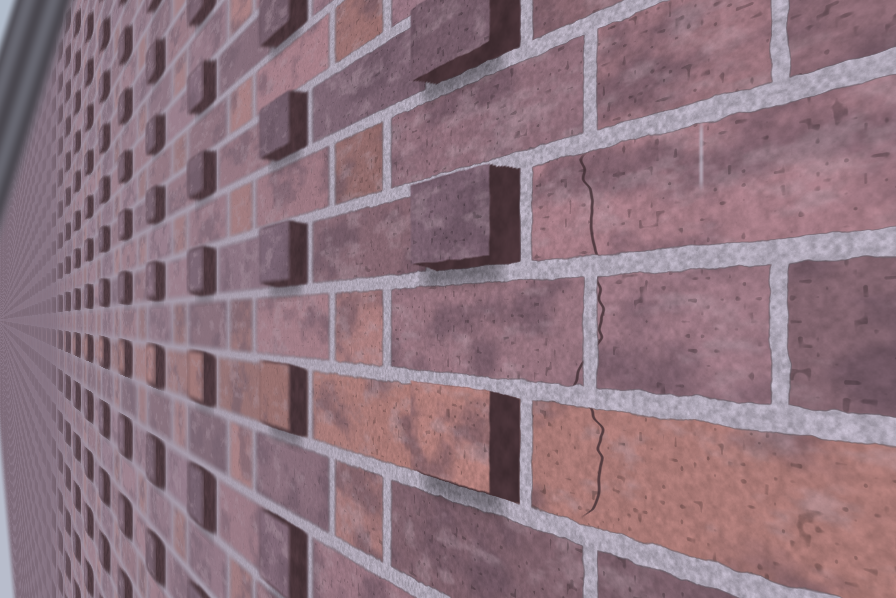
A Shadertoy shader for this texture:

```glsl
// Receding brick wall with protruding header bricks, pale mortar and a soft-focus far end.

const float HEADER = 0.32;   // header share of one header + stretcher pair
const int LAYERS = 10;       // slices that extrude each protruding header

float hash(vec2 p) {
    p = fract(p * vec2(0.1031, 0.1137));
    p += dot(p, p.yx + 33.3);
    return fract((p.x + p.y) * p.x * 7.13);
}

float noise(vec2 p) {
    vec2 i = floor(p), f = fract(p);
    f = f * f * (3.0 - 2.0 * f);
    return mix(mix(hash(i), hash(i + vec2(1, 0)), f.x),
               mix(hash(i + vec2(0, 1)), hash(i + vec2(1, 1)), f.x), f.y);
}

float fbm(vec2 p) {
    float sum = 0.0, amp = 0.5;
    for (int i = 0; i < 4; i++) {
        sum += amp * noise(p);
        p = p * 2.07 + 11.3;
        amp *= 0.5;
    }
    return sum / 0.9375;
}

float band(float x, float lo, float hi, float w) {
    return smoothstep(lo - w, lo + w, x) * (1.0 - smoothstep(hi - w, hi + w, x));
}

// Apparent wall scale at a horizontal position
float wallScale(float x) {
    return x + 0.166 * (1.0 - exp(-x / 0.293)) + 0.008;
}

// Canvas (y down) to wall: x counts brick pairs, y counts courses
vec2 wallCoord(vec2 q, float lift) {
    float pair = 1.356 / (q.x + 0.0234) / (1.0 + 0.06 * lift);
    float slope = (q.y - 0.535) / wallScale(q.x);
    slope = (slope + 0.013 * lift) / (1.0 + 0.04 * lift);
    float course = (slope + 0.078) / (0.187 + 0.027 * clamp(slope, -0.8, 0.8));
    return vec2(pair, course);
}

// Flemish bond: returns brick id (xy), coverage (z), and 1 for protruding headers (w)
vec4 bond(vec2 wall, vec2 soft) {
    float row = floor(wall.y);
    float odd = mod(row, 2.0);
    float along = wall.x - mix(0.02, 0.5, odd);
    float f = fract(along);
    float header = step(f, HEADER);
    float lo = mix(HEADER, 0.0, header), hi = mix(1.0, HEADER, header);
    float joint = min(0.022, 0.0115 * wall.x);
    float cover = band(f, lo + joint, hi - joint, soft.x)
                * band(wall.y - row, 0.08, 0.92, soft.y);
    return vec4(floor(along) * 2.0 + header, row, cover, header * odd);
}

vec3 brickColor(vec2 id, vec2 wall, float focus) {
    vec2 s = wall * vec2(4.5, 1.0) + id * 3.7;
    float header = mod(id.x, 2.0), odd = mod(id.y, 2.0);
    float warm = 0.9 * exp(-2.0 * (id.y - 1.0) * (id.y - 1.0));
    warm = max(warm, 0.7 * header * (1.0 - odd) * step(4.0, id.x));
    float plum = header * odd * (1.0 - warm) + exp(-3.0 * (id.y - 2.0) * (id.y - 2.0)) * (1.0 - warm);
    vec3 col = mix(vec3(0.51, 0.41, 0.47), vec3(0.61, 0.45, 0.48), hash(id + 41.0));
    col = mix(col, vec3(0.43, 0.35, 0.41), 0.75 * min(plum, 1.0));
    col = mix(col, vec3(0.65, 0.46, 0.44), warm);
    col *= 0.9 + 0.2 * hash(id + 7.0);
    float stain = smoothstep(0.45, 0.75, fbm(s * vec2(1.5, 2.5)));
    col = mix(col, vec3(0.37, 0.29, 0.34), 0.55 * stain);
    float dust = smoothstep(0.5, 0.8, fbm(s * vec2(3.0, 6.0) + 20.0));
    col = mix(col, vec3(0.68, 0.59, 0.63), 0.4 * dust);
    float pits = smoothstep(0.82, 0.95, noise(s * 21.0));
    return col * (1.0 + focus * (0.26 * (fbm(s * 24.0) - 0.5) - 0.2 * pits));
}

// Thin jagged vertical fracture through the near bricks
float crack(vec2 q, float px) {
    float path = 0.985 + 0.05 * (noise(vec2(q.y * 11.0, 2.0)) - 0.5)
               + 0.012 * (noise(vec2(q.y * 60.0, 7.0)) - 0.5);
    float line = 1.0 - smoothstep(0.0008, 0.0022 + px, abs(q.x - path));
    return line * band(q.y, 0.26, 0.86, 0.01);
}

// Eave at upper left and pale ground at lower left
vec3 surroundings(vec3 col, vec2 q) {
    float eave = q.x - 0.121 + 0.318 * q.y;
    vec3 roof = mix(vec3(0.29, 0.28, 0.31), vec3(0.40, 0.40, 0.44), 0.5 + 0.5 * sin(eave * 150.0));
    roof = mix(roof, vec3(0.70, 0.74, 0.80), 1.0 - smoothstep(-0.105, -0.085, eave));
    col = mix(col, roof, 1.0 - smoothstep(-0.015, 0.015, eave));
    float ground = q.x - 0.09 * (q.y - 0.73);
    return mix(col, vec3(0.72, 0.74, 0.80), 1.0 - smoothstep(-0.006, 0.006, ground));
}

void mainImage(out vec4 fragColor, in vec2 fragCoord) {
    vec2 q = fragCoord / iResolution.xy;
    q = vec2(q.x * 1.5, 1.0 - q.y);
    float px = 1.0 / iResolution.y;
    float focus = smoothstep(0.15, 0.8, q.x);
    float blur = mix(0.009, 0.0014, smoothstep(0.05, 0.75, q.x)) + 0.5 * px;

    // Edge softness in wall units; blend to an even tone where courses are too fine
    vec2 wall = wallCoord(q, 0.0);
    vec2 soft = vec2(blur * wall.x * wall.x * 0.737, blur / wallScale(q.x) / 0.187);
    float melt = max(smoothstep(0.35, 1.2, soft.x), smoothstep(0.4, 1.0, soft.y));
    soft = min(soft, vec2(0.13, 0.3));
    vec2 grain = wall * vec2(4.5, 1.0);
    vec2 rough = focus * (vec2(fbm(grain * 7.0), fbm(grain * 7.0 + 50.0)) - 0.5);
    rough *= vec2(0.009, 0.05);

    // Mortar and flush bricks
    vec3 mortar = vec3(0.68, 0.65, 0.71) * (1.0 + 0.4 * focus * (fbm(grain * 32.0) - 0.5));
    vec4 brick = bond(wall + rough, soft);
    vec3 col = mix(mortar, brickColor(brick.xy, wall, focus), brick.z);
    col *= 1.0 - 0.2 * focus * brick.z * (1.0 - brick.z) * 4.0;
    col = mix(col, vec3(0.25, 0.18, 0.20), 0.8 * brick.z * crack(q, px));
    float chalk = band(q.x, 1.171, 1.177, 0.003) * band(q.y, 0.21, 0.31, 0.015);
    col = mix(col, vec3(0.75, 0.72, 0.78), 0.7 * chalk);

    // Contact shadow below each protruding header
    vec4 shade = bond(wall - vec2(0.05, 0.16), soft + vec2(0.04, 0.1));
    col *= 1.0 - 0.35 * shade.z * shade.w;

    // Distance haze, kept lighter on the headers so they stay dark
    vec3 air = vec3(0.60, 0.54, 0.60);
    float haze = 1.0 - smoothstep(0.05, 0.75, q.x);
    col = mix(col, air, 0.55 * haze);

    // Extruded headers, from the wall outward
    vec3 side = vec3(0.27, 0.19, 0.21) * (0.8 + 0.4 * fbm(grain * 7.0));
    side = mix(side, air, 0.12 * haze);
    for (int i = 0; i < LAYERS; i++) {
        float lift = float(i) / float(LAYERS - 1);
        vec2 slice = wallCoord(q, lift);
        vec4 block = bond(slice + 0.6 * rough, soft);
        vec3 face = side;
        if (i == LAYERS - 1) face = mix(brickColor(block.xy, slice, focus), air, 0.35 * haze);
        col = mix(col, face, block.z * block.w);
    }

    col = mix(col, vec3(0.52, 0.45, 0.51), 0.85 * melt);
    col = surroundings(col, q);
    fragColor = vec4(clamp(col, 0.0, 1.0), 1.0);
}
```
